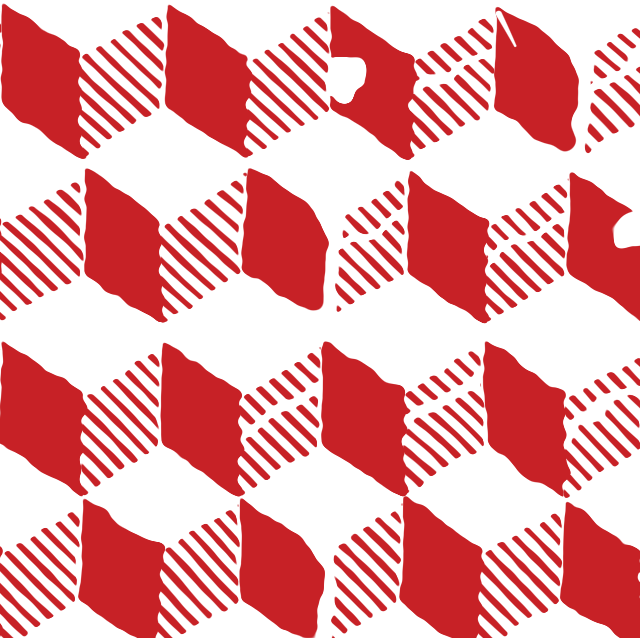
This pattern is drawn by a Shadertoy shader. Its source:

```glsl
// Worn block print of tumbling cubes: solid red faces, striped faces, blank tops.

float hash(vec2 p) {
    return fract(sin(dot(p, vec2(127.1, 311.7))) * 43758.5);
}

float noise(vec2 p) {
    vec2 i = floor(p), f = fract(p);
    f = f * f * (3.0 - 2.0 * f);
    return mix(mix(hash(i), hash(i + vec2(1, 0)), f.x),
               mix(hash(i + vec2(0, 1)), hash(i + vec2(1, 1)), f.x), f.y);
}

float roundBox(vec2 q, vec2 halfSize, float r) {
    vec2 e = abs(q) - halfSize + r;
    return length(max(e, 0.0)) + min(max(e.x, e.y), 0.0) - r;
}

// Intersection of two shapes with rounded corners
float roundMax(float a, float b, float r) {
    vec2 e = vec2(a, b) + r;
    return length(max(e, 0.0)) + min(max(e.x, e.y), 0.0) - r;
}

// Solid faces whose right side has worn round
bool isRounded(vec2 id) {
    return id.x == 3.0 || id == vec2(6, 0);
}

float solidFace(vec2 l, vec2 id, vec2 p) {
    vec2 q = vec2(l.x - 0.5, l.y - 0.65 * l.x - 0.635);
    bool worn = isRounded(id);
    float d = roundBox(q, vec2(0.5, 0.635), worn && l.x > 0.5 ? 0.32 : 0.05);
    d += 0.09 * (noise(p * 4.0 + 9.0) - 0.5) * smoothstep(0.0, 0.3, l.x);
    d += 0.03 * (noise(p * 9.0) - 0.5);

    // Scallops where the neighbouring stripes join
    if (!worn) d += 0.022 * cos(25.65 * l.y) * smoothstep(0.8, 1.0, l.x);

    // Ragged bites along one diagonal of faces
    if (id.x == 4.0 + 3.0 * id.y) {
        vec2 c = id.y < 0.5 ? vec2(0.12, 0.92) : vec2(0.8, 0.73);
        float bite = length(l - c) - 0.27 + 0.22 * (noise(p * 5.0) - 0.5);
        d = roundMax(d, -bite, 0.03);
    }
    // Thin scratch near a top corner
    if (id == vec2(6, 0)) {
        vec2 a = l - vec2(0.03, 0.1);
        float t = clamp(dot(a, vec2(0.2, 0.4)) / 0.2, 0.0, 1.0);
        d = max(d, 0.035 * (1.0 - 0.6 * t) - length(a - t * vec2(0.2, 0.4)));
    }
    return d;
}

float stripedFace(vec2 l, vec2 id, vec2 p) {
    vec2 q = vec2(l.x - 0.5, l.y - 0.62 * (1.0 - l.x) - 0.68);
    float inset = isRounded(id - vec2(1, 0)) ? 0.17 : -0.03;
    float face = roundBox(q - vec2(0.5 * inset - 0.02, 0.0),
                          vec2(0.48 - 0.5 * inset, 0.6), 0.03);
    face += 0.08 * (noise(p * 6.0) - 0.5) * smoothstep(0.0, 0.15, l.x);

    // Wandering break across the stripes of worn faces
    if (id.x > 2.5 && id.y < 2.5 && id.x + 2.0 * id.y > 4.5) {
        float path = q.y + 0.2 + 0.25 * (noise(p * 3.5) - 0.5);
        face = max(face, 0.06 - abs(path));
    }
    float s = l.y - 0.95 * l.x;
    float bar = abs(fract(s / 0.245) - 0.5) * 0.245 * 0.72 - 0.037;
    bar += 0.018 * (noise(p * 5.0 + 4.0) - 0.5);
    return roundMax(bar, face, 0.03);
}

void mainImage(out vec4 fragColor, in vec2 fragCoord) {
    // Column units, measured down from the top left
    float unit = 7.85 / iResolution.x;
    vec2 p = vec2(fragCoord.x, iResolution.y - fragCoord.y) * unit;

    // Columns tighten downward, and the hand-cut grid drifts
    p.x *= 0.985 + 0.0045 * p.y;
    p += 0.1 * (vec2(noise(p * 0.9 + 3.0), noise(p * 0.9 + 17.0)) - 0.5);

    // Nearest face among neighbouring cells
    vec2 base = floor(p / vec2(1.0, 2.014));
    float d = 1.0;
    for (int j = -1; j <= 1; j++)
    for (int i = -1; i <= 1; i++) {
        vec2 id = base + vec2(i, j);
        float top = id.y * 2.014 + (id.y == 2.0 ? 0.16 : 0.05);
        vec2 l = p - vec2(id.x, top);
        bool solid = mod(id.x + id.y, 2.0) < 0.5;
        d = min(d, solid ? solidFace(l, id, p) : stripedFace(l, id, p));
    }

    float ink = 1.0 - smoothstep(-0.75 * unit, 0.75 * unit, d);
    fragColor = vec4(mix(vec3(1.0), vec3(0.78, 0.13, 0.15), ink), 1.0);
}
```
